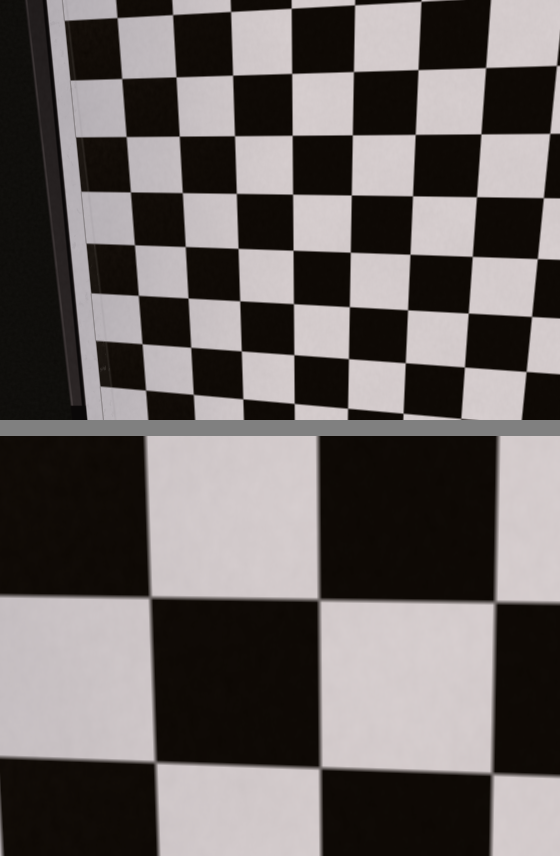
Top: the whole. Bottom: its middle third, enlarged.
This pattern is drawn by a Shadertoy shader. Its source:

```glsl
// Printed checkerboard sheet on a dark framed panel, seen slightly from the side.
// An inverse perspective map turns the canvas into board cells; paper shading,
// a tape strip and gradient noise supply the wear.

// Perspective map; lengths are in canvas heights, y points down.
const vec2  BOARD_CENTRE  = vec2(0.0312, 0.4635);   // x from mid canvas
const vec2  CELL_RIGHT    = vec2(0.1368, 0.0019);
const vec2  CELL_DOWN     = vec2(0.00104, 0.13675);
const vec2  PERSPECTIVE   = vec2(-0.02087, 0.02445);
const float BOARD_LEFT    = -4.0;                   // first printed column
const float EDGE_SOFTNESS = 0.016;                  // in cells

// Slanted borders: x at the top, and drift in x per unit of y.
const vec2  FRAME_BORDER  = vec2(0.059, 0.113);
const vec2  PAPER_BORDER  = vec2(0.111, 0.097);
const vec2  TAPE_BORDER   = vec2(0.157, 0.118);
const float FRAME_END     = 0.966;

const vec3  PAPER_LIGHT   = vec3(0.83, 0.797, 0.80);
const vec3  PAPER_SHADE   = vec3(0.71, 0.69, 0.71);
const vec3  INK           = vec3(0.055, 0.036, 0.02);
const vec3  INK_SHEEN     = vec3(0.035, 0.03, 0.025);
const vec3  BACKDROP      = vec3(0.06, 0.055, 0.045);
const vec3  FRAME         = vec3(0.15, 0.13, 0.13);
const vec3  FRAME_RIM     = vec3(0.32, 0.29, 0.29);
const vec3  FRAME_GAP     = vec3(0.04, 0.03, 0.03);

vec2 hashGradient(vec2 cell) {
    vec2 h = vec2(dot(cell, vec2(127.1, 311.7)), dot(cell, vec2(269.5, 183.3)));
    return 2.0 * fract(sin(h) * 43758.5) - 1.0;
}

float gradientNoise(vec2 p) {
    vec2 i = floor(p), f = fract(p);
    vec2 k = f * f * f * (f * (f * 6.0 - 15.0) + 10.0);
    vec2 e = vec2(1.0, 0.0);
    float a = dot(hashGradient(i), f);
    float b = dot(hashGradient(i + e.xy), f - e.xy);
    float c = dot(hashGradient(i + e.yx), f - e.yx);
    float d = dot(hashGradient(i + e.xx), f - e.xx);
    return mix(mix(a, b, k.x), mix(c, d, k.x), k.y);
}

float fbm(vec2 p) {
    float sum = 0.0, amplitude = 0.6;
    for (int i = 0; i < 4; i++) {
        sum += amplitude * gradientNoise(p);
        p = p * 2.03 + 7.3;
        amplitude *= 0.55;
    }
    return sum;
}

// Solve the perspective equations for the cell coordinate under a point.
vec2 boardCoord(vec2 d) {
    vec2 c0 = CELL_RIGHT - PERSPECTIVE.x * d;
    vec2 c1 = CELL_DOWN - PERSPECTIVE.y * d;
    float det = c0.x * c1.y - c1.x * c0.y;
    return vec2(d.x * c1.y - c1.x * d.y, c0.x * d.y - d.x * c0.y) / det;
}

// Zero on every grid line, with a sign that alternates from cell to cell.
vec2 alternatingDistance(vec2 g) {
    return 0.5 - abs(mod(g + 0.5, 2.0) - 1.0);
}

// Signed horizontal distance to a slanted border, positive to its right.
float borderDistance(vec2 p, vec2 border) {
    return p.x - border.x - border.y * p.y;
}

void mainImage(out vec4 fragColor, in vec2 fragCoord) {
    float pixel = 1.0 / iResolution.y;
    float halfWidth = 0.5 * iResolution.x * pixel;
    vec2 p = vec2(fragCoord.x, iResolution.y - fragCoord.y) * pixel;
    float soft = max(pixel, 0.002);

    // Checker ink, ending at the left side of the first column
    vec2 grid = boardCoord(p - vec2(halfWidth, 0.0) - BOARD_CENTRE);
    vec2 edge = max(vec2(EDGE_SOFTNESS), fwidth(grid));
    vec2 side = clamp(alternatingDistance(grid) / edge, -1.0, 1.0);
    float ink = 0.5 - 0.5 * side.x * side.y;
    ink *= smoothstep(-edge.x, edge.x, grid.x - BOARD_LEFT);

    // Paper and ink under light that fades to the left
    float lit = smoothstep(0.1, 0.75, p.x);
    float fibre = fbm(p * vec2(90.0, 60.0));
    float mottle = fbm(p * 9.0);
    vec3 paper = mix(PAPER_SHADE, PAPER_LIGHT, lit);
    paper += 0.022 * fibre + 0.02 * mottle;
    vec2 cell = fract(grid);
    float sheen = (1.0 - lit) * (1.0 - 0.6 * cell.y) * (0.6 + 0.8 * fibre);
    vec3 print = INK + INK_SHEEN * sheen + 0.012 * fibre;

    // Clear tape along the left side, with scuffs and a faint border
    float tapeDist = borderDistance(p, TAPE_BORDER);
    float tape = 1.0 - smoothstep(-soft, soft, tapeDist);
    float tapeLine = 1.0 - smoothstep(0.0, 2.0 * soft, abs(tapeDist));
    float scuff = smoothstep(0.12, 0.4, fbm(p * vec2(70.0, 45.0) + 3.0));
    print += tape * (0.035 + 0.13 * scuff * smoothstep(0.3, 1.0, p.y));
    print += 0.06 * tapeLine;
    paper -= 0.025 * tapeLine + 0.03 * tape * scuff;
    vec3 sheet = mix(paper, print, ink);

    // Backdrop, then the frame strip with its rim and inner gap
    float paperDist = borderDistance(p, PAPER_BORDER);
    float frameDist = borderDistance(p, FRAME_BORDER);
    vec3 color = BACKDROP + 0.025 * fbm(p * 110.0);
    vec3 strip = FRAME * (0.85 + 0.3 * p.y) + 0.02 * fibre;
    float rim = 1.0 - smoothstep(0.0, 0.004, abs(frameDist - 0.004));
    strip = mix(strip, FRAME_RIM, 0.55 * rim * (0.8 + mottle));
    strip = mix(strip, FRAME_GAP, 1.0 - smoothstep(0.001, 0.006, abs(paperDist + 0.006)));
    strip = mix(strip, FRAME_GAP, smoothstep(-soft, soft, p.y - FRAME_END));
    color = mix(color, strip, smoothstep(-soft, soft, frameDist));
    color = mix(color, sheet, smoothstep(-soft, soft, paperDist));

    fragColor = vec4(clamp(color, 0.0, 1.0), 1.0);
}
```
